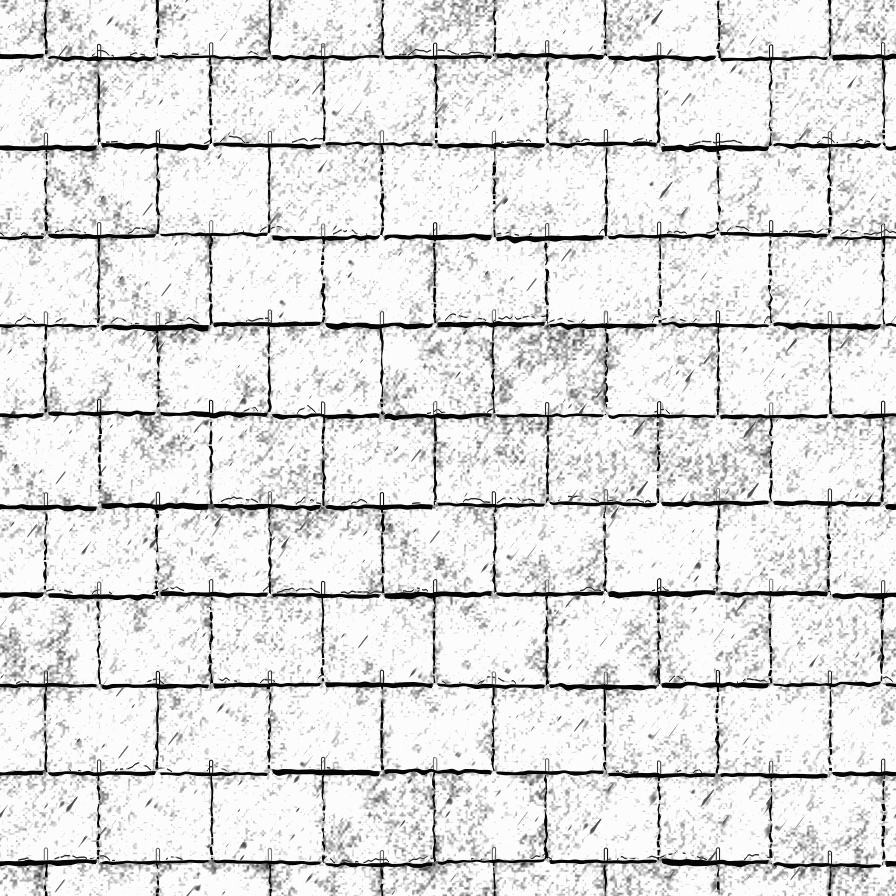
A Shadertoy shader for this texture:

```glsl
const vec2 TILES = vec2(8.0, 10.0);     // slates across and down
const float COURSE_START = 0.385;       // height of the lowest edge, in courses
const float EVEN_SHIFT = 0.885;         // joint position in even courses
const float ODD_SHIFT = 0.41;           // joint position in odd courses
const float EDGE_JITTER = 0.005;        // lengths below are in canvas units
const float EDGE_TILT = 0.004;
const float EDGE_WOBBLE = 0.0024;
const float EDGE_WIDTH = 0.0052;
const float JOINT_WIDTH = 0.0026;
const float HOOK_HEIGHT = 0.012;
const float HOOK_RADIUS = 0.0018;
const float HOOK_STROKE = 0.0012;
const float CRACK_WIDTH = 0.0016;
const float GRAIN_SCALE = 380.0;
const float PATCH_SCALE = 32.0;
const float DIRT_BASE = 0.06;
const float DIRT_PATCH = 0.40;
const float DIRT_CUTOFF = 0.76;
const float DIRT_CONTRAST = 1.2;
const vec3 SLATE_WHITE = vec3(0.99);
const vec3 INK_BLACK = vec3(0.02);

float hash(vec2 p) {
    return fract(sin(dot(p, vec2(127.1, 311.7))) * 43758.5453);
}

float noise(vec2 p) {
    vec2 i = floor(p), f = fract(p);
    f = f * f * (3.0 - 2.0 * f);
    return mix(mix(hash(i), hash(i + vec2(1, 0)), f.x),
               mix(hash(i + vec2(0, 1)), hash(i + vec2(1, 1)), f.x), f.y);
}

float fbm(vec2 p) {
    return 0.55 * noise(p) + 0.3 * noise(p * 2.1 + 17.0) + 0.15 * noise(p * 4.3 + 41.0);
}

// Antialiased coverage of a signed distance
float cover(float d) {
    return clamp(0.5 - d * iResolution.y, 0.0, 1.0);
}

float courseShift(float course) {
    return mix(EVEN_SHIFT, ODD_SHIFT, mod(course, 2.0));
}

// Grey speckle, patches and diagonal scratches of one slate
float weathering(vec2 q, vec2 slate, float extraDirt) {
    vec2 p = q + 0.37 * vec2(hash(slate + 1.7), hash(slate + 9.2));
    vec2 grainDir = vec2(0.6, 0.8);
    vec2 s = vec2(dot(p, grainDir), dot(p, vec2(-grainDir.y, grainDir.x)));
    float amount = mix(0.2, 1.1, mix(hash(slate + 4.4), hash(slate.yy + 2.6), 0.35));
    float stain = smoothstep(0.3, 0.78, fbm(p * PATCH_SCALE));
    float streak = noise(s * vec2(90.0, 260.0) + 60.0);
    float grain = 0.62 * noise(p * GRAIN_SCALE) + 0.38 * streak;
    float dirt = DIRT_BASE + DIRT_PATCH * amount * stain + extraDirt;
    float speckle = clamp((grain + dirt - DIRT_CUTOFF) * DIRT_CONTRAST, 0.0, 1.0);
    float scratch = smoothstep(0.84, 0.97, noise(s * vec2(75.0, 230.0) + 130.0));
    return max(speckle, scratch * 0.7 * smoothstep(0.45, 0.65, noise(p * 45.0 + 80.0)));
}

void mainImage(out vec4 fragColor, in vec2 fragCoord) {
    vec2 g = fragCoord / iResolution.xy * TILES;
    g.y -= COURSE_START;

    // Lower edge of the slate above the nearest course line
    float course = floor(g.y + 0.5);
    float ux = g.x - courseShift(course);
    float u = fract(ux);
    vec2 upper = mod(vec2(floor(ux), course), TILES);
    float seed = 90.0 * hash(upper + 0.5);
    float sag = (hash(upper + 3.3) - 0.5) * EDGE_JITTER
              + (hash(upper + 7.1) - 0.5) * EDGE_TILT * (u - 0.5)
              + (noise(vec2(u * 16.0, seed)) - 0.5) * EDGE_WOBBLE;
    float h = (g.y - course) / TILES.y - sag;
    float ends = smoothstep(0.0, 0.035, min(u, 1.0 - u));
    float thickness = EDGE_WIDTH * ends * mix(0.6, 1.1, hash(upper + 5.9))
                    * mix(0.65, 1.35, noise(vec2(u * 11.0, seed + 20.0)));
    float edge = cover(abs(h + 0.5 * thickness) - 0.5 * thickness) * ends;

    // Chipped rim: a thin crack wandering above the edge
    float rim = 0.018 * (noise(vec2(u * 6.0, seed + 40.0)) - 0.5)
              + 0.004 * (noise(vec2(u * 30.0, seed + 50.0)) - 0.5);
    float crack = cover(abs(h - rim) - 0.5 * CRACK_WIDTH) * step(0.001, rim)
                * step(0.35, hash(upper + 8.8)) * smoothstep(0.2, 0.5, noise(vec2(u * 40.0, seed)));

    // Wire hook over the joint of the course below
    float hookX = g.x - courseShift(course - 1.0);
    float hookId = floor(hookX + 0.5);
    vec2 hookPos = vec2((hookX - hookId) / TILES.x, h - clamp(h, 0.0, HOOK_HEIGHT));
    float hook = cover(abs(length(hookPos) - HOOK_RADIUS) - 0.5 * HOOK_STROKE);
    hook *= mix(0.5, 1.0, hash(mod(vec2(hookId, course), TILES) + 6.2));

    // Slate under this point and its nearest vertical joint
    float row = h > 0.0 ? course : course - 1.0;
    float x = g.x - courseShift(row);
    float v = g.y - row;
    vec2 slate = mod(vec2(floor(x), row), TILES);
    float jointId = floor(x + 0.5);
    vec2 joint = mod(vec2(jointId, row), TILES);
    float jointSeed = 70.0 * hash(joint + 2.2);
    float side = (x - jointId) / TILES.x + (hash(joint + 5.0) - 0.5) * 0.002
               + (noise(vec2(v * 14.0, jointSeed)) - 0.5) * 0.0026;
    float jointWidth = JOINT_WIDTH * mix(0.35, 1.5, noise(vec2(v * 22.0, jointSeed + 11.0)));
    float gap = cover(abs(side) - 0.5 * jointWidth)
              * smoothstep(0.12, 0.4, noise(vec2(v * 34.0, jointSeed + 23.0)));

    // Crumbs beside the joint and shade below the edge
    float shade = h < 0.0 ? 0.32 * exp(h / 0.009) : 0.0;
    float crumbs = 0.32 * exp(-abs(side) / 0.003);
    float ink = weathering(vec2(fract(x), v) / TILES, slate, shade + crumbs);
    ink = max(max(ink, gap), max(edge, max(crack * 0.85, hook)));
    fragColor = vec4(mix(SLATE_WHITE, INK_BLACK, ink), 1.0);
}
```
